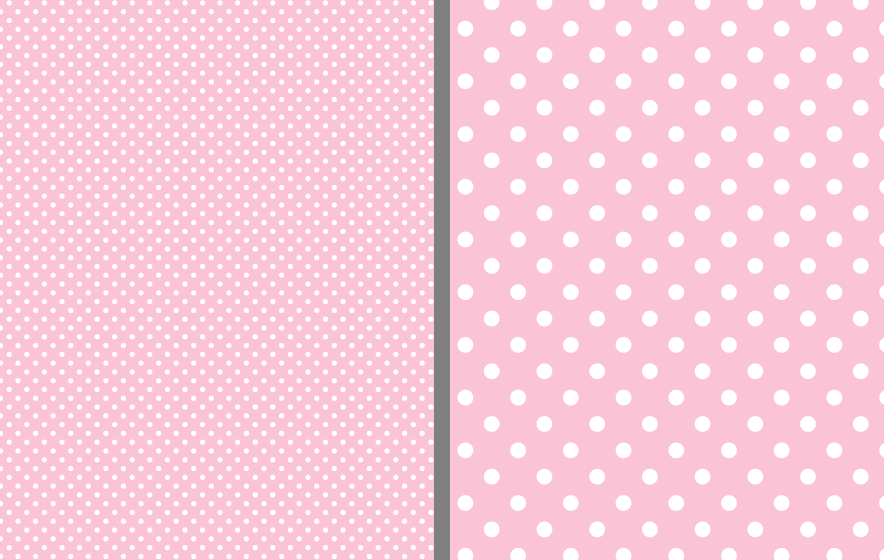
Left: the whole. Right: its middle third, enlarged.
This pattern is drawn by a Shadertoy shader. Its source:

```glsl
// Small white polka dots on a flat pale pink ground.
// Two square grids, offset by half a cell, form a staggered lattice;
// each dot is a circle distance function with a one-pixel soft edge.

const vec3 PINK = vec3(0.980, 0.770, 0.840);
const vec3 WHITE = vec3(1.0);

const float CELLS_DOWN = 31.87;               // grid cells per canvas height
const vec2 FIRST_DOT = vec2(0.025, 0.204);    // lattice anchor, in cells
const float DOT_RADIUS = 0.149;               // in cells

// Distance to the nearest centre of a unit square grid.
float gridDistance(vec2 p, vec2 anchor) {
    return length(fract(p - anchor + 0.5) - 0.5);
}

// Distance to the nearest centre of the staggered lattice.
float staggeredDistance(vec2 p, vec2 anchor) {
    return min(gridDistance(p, anchor), gridDistance(p, anchor + 0.5));
}

// Coverage of a shape, blended across one pixel at its edge.
float coverage(float signedDistance, float pixel) {
    return clamp(0.5 - signedDistance / pixel, 0.0, 1.0);
}

void mainImage(out vec4 fragColor, in vec2 fragCoord) {
    float pixel = CELLS_DOWN / iResolution.y;
    vec2 p = fragCoord * pixel;

    float dots = coverage(staggeredDistance(p, FIRST_DOT) - DOT_RADIUS, pixel);
    fragColor = vec4(mix(PINK, WHITE, dots), 1.0);
}
```
